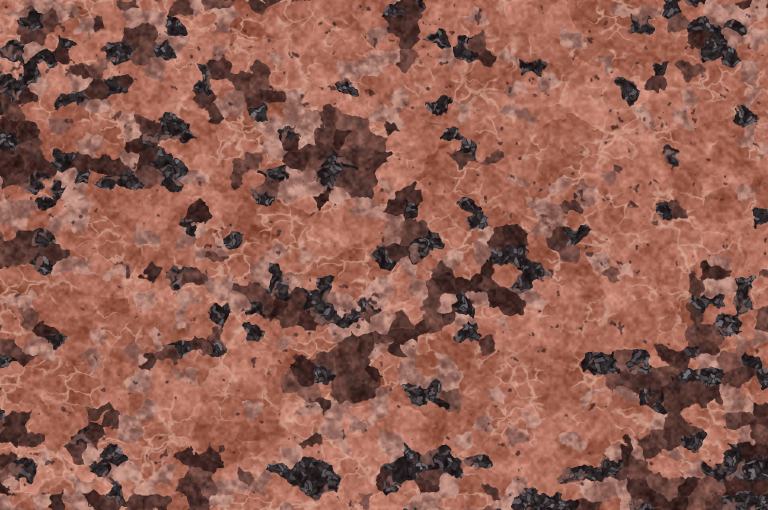
Reproduce this texture procedurally as a WebGL 2 fragment shader.

```glsl
#version 300 es
precision highp float;
// Polished red granite: pink feldspar, smoky quartz and black mica flecks
uniform vec2 u_resolution;
out vec4 fragColor;

float hash(vec2 p) {
    return fract(sin(dot(p, vec2(127.1, 311.7))) * 43758.5);
}

float noise(vec2 p) {
    vec2 i = floor(p), f = fract(p);
    f = f * f * (3.0 - 2.0 * f);
    return mix(mix(hash(i), hash(i + vec2(1, 0)), f.x),
               mix(hash(i + vec2(0, 1)), hash(i + vec2(1, 1)), f.x), f.y);
}

float fbm(vec2 p) {
    float sum = 0.0, amp = 0.57;
    for (int i = 0; i < 3; i++) {
        sum += amp * noise(p);
        p = mat2(1.6, 1.2, -1.2, 1.6) * p + 7.3;
        amp *= 0.5;
    }
    return sum;
}

// Voronoi grain: xy = seed point, z = gap to the neighbour, w = random id
vec4 grain(vec2 p) {
    vec2 base = floor(p), seed = base;
    float near = 9.0, next = 9.0, id = 0.0;
    for (int y = -1; y <= 1; y++)
    for (int x = -1; x <= 1; x++) {
        vec2 cell = base + vec2(x, y);
        vec2 s = cell + 0.04 + 0.92 * vec2(hash(cell), hash(cell + 41.7));
        float d = distance(p, s);
        if (d < near) {
            next = near;
            near = d;
            seed = s;
            id = hash(cell + 83.1);
        } else {
            next = min(next, d);
        }
    }
    return vec4(seed, next - near, id);
}

// Large pink crystals with mottling, cleavage and broken pale seams
vec3 feldspar(vec2 p, vec2 q) {
    vec4 crystal = grain(q * vec2(7.0, 9.5) + 3.0);
    vec4 shard = grain(q * vec2(21.0, 29.0) + 11.0);
    float tone = 0.43 + 0.5 * (crystal.w - 0.5) + 0.45 * (shard.w - 0.5);
    tone += 0.8 * (fbm(p * 26.0) - 0.5) + 0.8 * (fbm(p * 85.0) - 0.5);
    vec3 col = mix(vec3(0.58, 0.33, 0.258), vec3(0.78, 0.525, 0.45), clamp(tone, -0.2, 1.2));

    float angle = crystal.w * 6.28;
    vec2 along = mat2(cos(angle), sin(angle), -sin(angle), cos(angle)) * p;
    col += 0.07 * (noise(along * vec2(28.0, 130.0)) - 0.5);

    float patchy = smoothstep(0.42, 0.66, fbm(p * 23.0 + 5.0));
    float seam = 0.75 * (1.0 - smoothstep(0.0, 0.07, crystal.z));
    seam = max(seam, 0.75 * (1.0 - smoothstep(0.0, 0.14, shard.z)));
    return mix(col, vec3(0.83, 0.65, 0.58), seam * patchy);
}

// Black mica broken into tiny blue-grey flakes
vec3 mica(vec2 p) {
    vec4 flake = grain(p * 105.0);
    float shine = flake.w * flake.w * smoothstep(0.0, 0.3, flake.z);
    vec3 col = mix(vec3(0.13, 0.10, 0.105), vec3(0.45, 0.43, 0.45), shine);
    return mix(col, vec3(0.52, 0.36, 0.33), 0.8 * smoothstep(0.60, 0.72, fbm(p * 48.0)));
}

vec3 granite(vec2 p) {
    vec2 ragged = vec2(fbm(p * 48.0), fbm(p * 48.0 + 19.0)) - 0.5;
    vec2 q = p + 0.03 * ragged;
    vec2 scale = vec2(29.0, 33.0);
    vec4 g = grain(q * scale);
    vec2 seed = g.xy / scale;

    // Dark minerals gather in small branching clusters
    float cluster = 0.75 * fbm(seed * vec2(10.0, 12.0) + 2.0) + 0.25 * noise(seed * 3.0 + 9.0);
    cluster += 0.3 * (g.w - 0.5);
    float pick = hash(g.xy + 5.0);
    vec3 col = feldspar(p, q);

    if (cluster > 0.59) {
        if (0.6 * noise(seed * 18.0) + 0.4 * pick > 0.57) {
            col = mica(q);
        } else {
            // Smoky quartz thins out and lets the pink show near its rim
            vec3 smoke = mix(vec3(0.22, 0.13, 0.12), vec3(0.48, 0.32, 0.285), pick);
            smoke *= 0.55 + 0.9 * fbm(p * 65.0);
            float depth = smoothstep(-0.02, 0.12, g.z + 0.5 * (cluster - 0.59));
            col = mix(col, smoke, 0.62 + 0.36 * depth);
        }
    } else if (cluster > 0.545 || pick > 0.95) {
        // Pale and greyish grains fringe the clusters
        float bright = smoothstep(0.25, 0.75, fbm(p * 60.0 + pick));
        vec3 pale = mix(vec3(0.47, 0.33, 0.31), vec3(0.79, 0.62, 0.57), bright);
        col = mix(col, pale, 0.75);
    }

    // Stray dark specks and fine surface grain
    float speck = smoothstep(0.76, 0.83, fbm(p * 64.0 + 31.0));
    col = mix(col, vec3(0.24, 0.15, 0.15), 0.75 * speck);
    return col + 0.11 * (noise(p * 160.0) - 0.5);
}

void main() {
    // Four samples per pixel soften the grain borders
    vec3 sum = vec3(0.0);
    for (int i = 0; i < 4; i++) {
        vec2 shift = 0.6 * (vec2(i & 1, i >> 1) - 0.5);
        sum += granite((gl_FragCoord.xy + shift) / u_resolution.y);
    }
    fragColor = vec4(clamp(sum / 4.0, 0.0, 1.0), 1.0);
}
```
